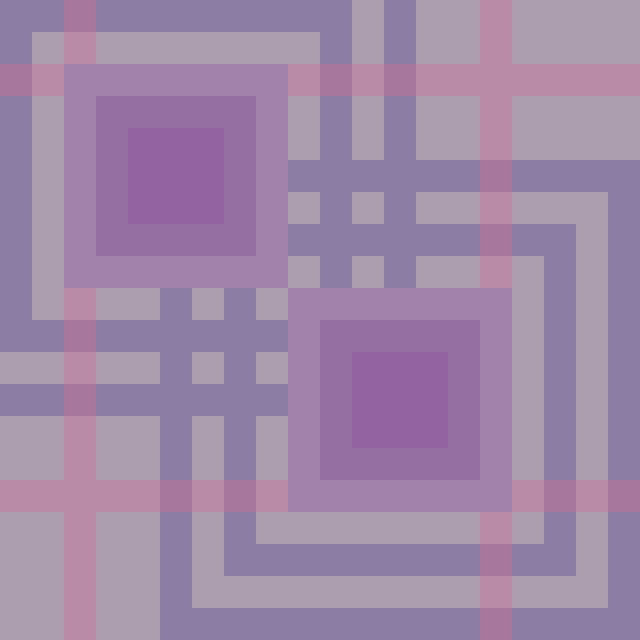
Reproduce this pattern procedurally as a WebGL 2 fragment shader.

```glsl
#version 300 es
precision highp float;

#define REPEATS 1.0
#define GRID 20.0
#define SQUARE_HALF 3.5
#define CENTER_A 5.5
#define CENTER_B 12.5
#define STRIPE_A 2.5
#define STRIPE_B 15.5
#define STRIPE_ALPHA 0.4

uniform vec2 u_resolution;
out vec4 fragColor;

const vec3 GROUND = vec3(0.67, 0.61, 0.69);
const vec3 BAND   = vec3(0.545, 0.49, 0.64);
const vec3 PINK   = vec3(0.82, 0.435, 0.59);
const vec3 OUTER  = vec3(0.635, 0.51, 0.665);
const vec3 MIDDLE = vec3(0.585, 0.435, 0.63);
const vec3 INNER  = vec3(0.58, 0.385, 0.63);

// Antialiased coverage of a signed distance, negative inside
float coverage(float dist, float pixel) {
    return clamp(0.5 - dist / pixel, 0.0, 1.0);
}

// Chebyshev distance: its level sets are squares
float squareRadius(vec2 p, float center) {
    vec2 q = abs(p - center);
    return max(q.x, q.y);
}

// Two one-cell frames surrounding a square
float frames(float radius, float pixel) {
    float inner = coverage(abs(radius - SQUARE_HALF - 1.5) - 0.5, pixel);
    float outer = coverage(abs(radius - SQUARE_HALF - 3.5) - 0.5, pixel);
    return max(inner, outer);
}

// One-cell stripes running both ways
float stripes(vec2 p, float pixel) {
    vec2 d = min(abs(p - STRIPE_A), abs(p - STRIPE_B));
    return coverage(min(d.x, d.y) - 0.5, pixel);
}

void main() {
    vec2 tile = fract(gl_FragCoord.xy / u_resolution.y * REPEATS);
    float pixel = GRID * REPEATS / u_resolution.y;

    // Grid cells, counted down from the top left of the tile
    vec2 cell = vec2(tile.x, 1.0 - tile.y) * GRID;
    float radiusA = squareRadius(cell, CENTER_A);
    float radiusB = squareRadius(cell, CENTER_B);

    // Crossing frames, with translucent stripes above
    float band = max(frames(radiusA, pixel), frames(radiusB, pixel));
    vec3 color = mix(GROUND, BAND, band);
    color = mix(color, PINK, STRIPE_ALPHA * stripes(cell, pixel));

    // Nested solid squares on top
    float radius = min(radiusA, radiusB);
    color = mix(color, OUTER, coverage(radius - SQUARE_HALF, pixel));
    color = mix(color, MIDDLE, coverage(radius - SQUARE_HALF + 1.0, pixel));
    color = mix(color, INNER, coverage(radius - SQUARE_HALF + 2.0, pixel));

    fragColor = vec4(color, 1.0);
}
```
